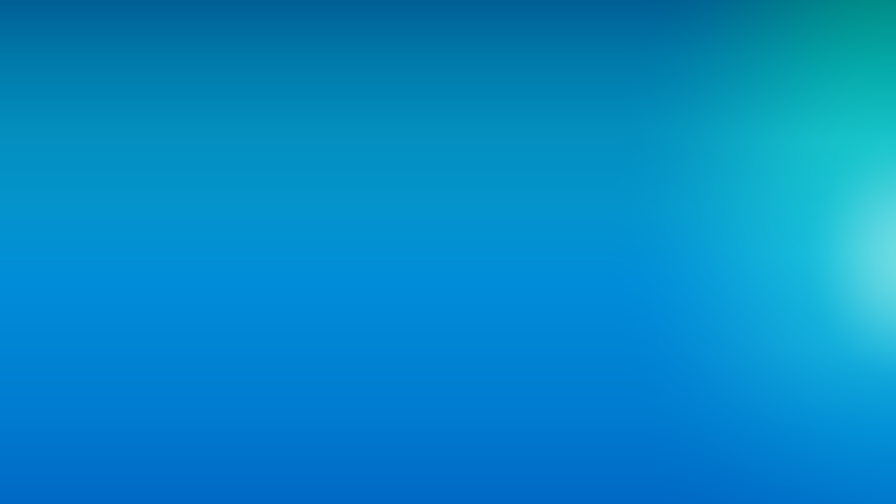
This background is drawn by a Shadertoy shader. Its source:

```glsl
// Soft blue backdrop with a teal and cyan glow spreading from the right edge.
#define GLOW_START 0.68
#define GLOW_END 0.97
#define CORE_CENTER vec2(1.015, 0.49)
#define CORE_RADIUS vec2(0.125, 0.27)
#define CORE_COLOR vec3(0.46, 0.87, 0.89)
#define CORE_STRENGTH 0.92

// Blend toward the next colour stop as height rises from lo to hi.
vec3 addStop(vec3 color, vec3 next, float lo, float hi, float height) {
    return mix(color, next, clamp((height - lo) / (hi - lo), 0.0, 1.0));
}

// Deep blue floor, azure middle, blue-green band and dark top.
vec3 backdrop(float height) {
    vec3 color = vec3(0.0, 0.41, 0.77);
    color = addStop(color, vec3(0.0, 0.48, 0.81), 0.00, 0.17, height);
    color = addStop(color, vec3(0.0, 0.55, 0.85), 0.17, 0.44, height);
    color = addStop(color, vec3(0.015, 0.58, 0.80), 0.44, 0.59, height);
    color = addStop(color, vec3(0.01, 0.555, 0.74), 0.59, 0.75, height);
    color = addStop(color, vec3(0.0, 0.47, 0.66), 0.75, 0.89, height);
    return addStop(color, vec3(0.0, 0.37, 0.58), 0.89, 1.00, height);
}

// Colours of the glow along the right edge, from blue through cyan to teal.
vec3 edgeGlow(float height) {
    vec3 color = vec3(0.0, 0.47, 0.80);
    color = addStop(color, vec3(0.01, 0.57, 0.84), 0.00, 0.15, height);
    color = addStop(color, vec3(0.08, 0.69, 0.86), 0.15, 0.31, height);
    color = addStop(color, vec3(0.10, 0.76, 0.86), 0.31, 0.50, height);
    color = addStop(color, vec3(0.09, 0.77, 0.79), 0.50, 0.72, height);
    color = addStop(color, vec3(0.02, 0.67, 0.67), 0.72, 0.86, height);
    return addStop(color, vec3(0.0, 0.55, 0.53), 0.86, 1.00, height);
}

void mainImage(out vec4 fragColor, in vec2 fragCoord) {
    vec2 uv = fragCoord / iResolution.xy;

    // The glow narrows toward the top and bottom.
    float offCenter = abs(uv.y - 0.53);
    float inset = 0.16 * offCenter * offCenter;
    float glow = smoothstep(GLOW_START + inset, GLOW_END + inset, uv.x);
    vec3 color = mix(backdrop(uv.y), edgeGlow(uv.y), glow);

    // Pale core at the right edge.
    vec2 coreOffset = (uv - CORE_CENTER) / CORE_RADIUS;
    float core = 1.0 - smoothstep(0.0, 1.0, length(coreOffset));
    color = mix(color, CORE_COLOR, CORE_STRENGTH * core);

    fragColor = vec4(color, 1.0);
}
```
